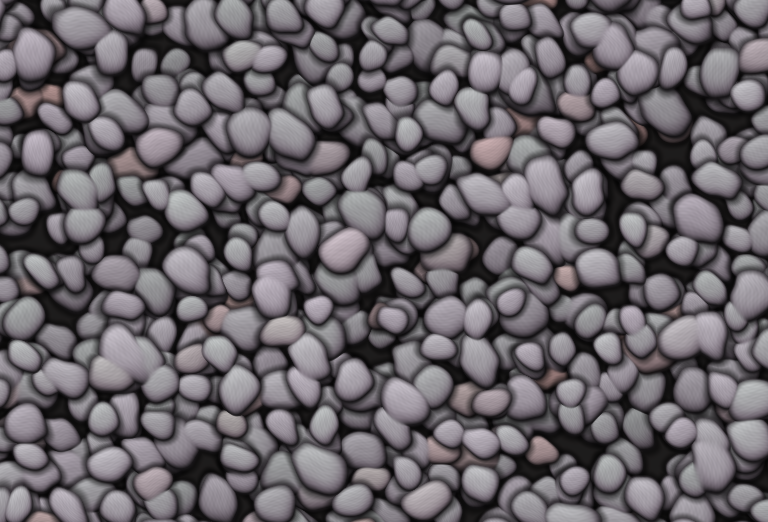
Write a WebGL 2 fragment shader that draws this texture.

```glsl
#version 300 es
precision highp float;
// A heap of smooth grey pebbles over dark gaps.
// Three cellular layers of jittered, rotated domes are lit from above and
// composited from deep to top; each layer casts a soft contact shadow below.

uniform vec2 u_resolution;
out vec4 fragColor;

const float ROWS = 12.8;          // cells along the canvas height
const int LAYERS = 3;
const float JITTER = 0.72;
const float MIN_RADIUS = 0.37;
const float MAX_RADIUS = 0.62;
const float MAX_STRETCH = 0.34;   // extra length of the long axis
const float LEAN = -0.75;         // preferred direction of the long axis
const float LEAN_SPREAD = 2.0;
const float WOBBLE = 0.055;       // irregularity of the outlines
const float EDGE = 0.04;          // softness of the outlines
const float SHADOW_REACH = 0.17;
const float SHADOW_FLOOR = 0.50;
const float BLEND = 24.0;         // sharpness of creases between domes
const float AMBIENT = 0.13;
const float DIFFUSE = 0.59;
const float GRAIN = 0.022;
const float DEEP_DIMMING = 0.86;
const vec3 LIGHT = vec3(-0.16, 0.52, 0.84);
const vec3 GAP = vec3(0.115, 0.108, 0.108);
const vec3 COOL = vec3(0.98, 1.0, 1.0);
const vec3 VIOLET = vec3(1.04, 0.945, 1.05);
const vec3 RUST = vec3(1.17, 0.93, 0.91);

vec4 hash4(vec3 p) {
    vec4 q = fract(p.xyzx * vec4(0.1031, 0.1030, 0.0973, 0.1099));
    q += dot(q, q.wzxy + 33.33);
    return fract((q.xxyz + q.yzzw) * q.zywx);
}

mat2 rotation(float angle) {
    float c = cos(angle), s = sin(angle);
    return mat2(c, s, -s, c);
}

// Layered sines that bend the outlines.
vec2 wobble(vec2 p) {
    vec2 a = sin(p.yx * 3.1 + vec2(0.4, 2.1));
    vec2 b = sin(p.yx * 6.7 + p * 2.3 + a);
    return WOBBLE * (a + 0.6 * b);
}

// Fine grain running along a stone.
float grain(vec2 q, float seed) {
    float bend = sin(q.x * 5.0 + seed * 40.0);
    return sin(q.y * 23.0 + bend * 2.0) * sin(q.x * 9.0 + q.y * 6.0 + seed * 70.0)
         + 0.6 * sin(q.y * 41.0 - q.x * 17.0 + bend);
}

// Lit colour of a dome; q is the position in unit-circle space.
vec3 stoneColor(vec2 q, mat2 turn, vec4 rnd, float depth) {
    float d = min(length(q), 1.0);
    vec3 normal = vec3(turn * q * d, sqrt(max(1.0 - d * d * d * d, 0.0)));
    float lit = max(dot(normalize(normal), normalize(LIGHT)), 0.0);
    float value = AMBIENT + DIFFUSE * lit;
    value *= mix(0.62, 1.0, smoothstep(1.02, 0.74, d));
    value *= 0.94 + 0.12 * rnd.z + GRAIN * grain(q, rnd.x);
    vec3 tint = mix(VIOLET, COOL, smoothstep(0.35, 1.0, lit) * mix(0.4, 1.0, rnd.w));
    float rusty = smoothstep(0.86, 0.98, rnd.y) * mix(0.2, 0.9, depth);
    tint = mix(tint, RUST, rusty);
    return value * tint * mix(1.0, DEEP_DIMMING, depth);
}

// One layer: rgb is the blended stone colour, a the distance to the outline.
vec4 stoneLayer(vec2 p, float id, float depth) {
    vec2 home = floor(p);
    vec3 sum = vec3(0.0);
    float total = 1e-6, outline = 1.0;
    float density = mix(0.66, 1.0, depth);
    for (int y = -1; y <= 1; y++) {
        for (int x = -1; x <= 1; x++) {
            vec2 cell = home + vec2(x, y);
            vec4 place = hash4(vec3(cell + 50.0, id + 1.0));
            vec4 look = hash4(vec3(cell + 90.0, id + 7.0));
            if (place.w > density) continue;

            // Place, turn and stretch the stone.
            vec2 center = cell + 0.5 + JITTER * (place.xy - 0.5);
            float radius = mix(MIN_RADIUS, MAX_RADIUS, place.z * place.z);
            vec2 axes = radius * vec2(1.0 + MAX_STRETCH * look.x, 0.92);
            mat2 turn = rotation(LEAN + LEAN_SPREAD * (look.y - 0.5));
            vec2 q = (transpose(turn) * (p - center)) / axes;
            float d = length(q);
            float dist = (d - 1.0) * axes.y;
            outline = min(outline, dist);

            // The tallest dome wins, with narrow soft creases.
            float height = radius * sqrt(max(1.0 - d * d, 0.0)) + 0.2 * look.z;
            float weight = exp(BLEND * height) * (smoothstep(EDGE, -EDGE, dist) + 1e-4);
            sum += weight * stoneColor(q, turn, look, depth);
            total += weight;
        }
    }
    return vec4(sum / total, outline);
}

void main() {
    vec2 p = gl_FragCoord.xy / u_resolution.y * ROWS;
    p += wobble(p);
    vec3 color = GAP;
    for (int i = 0; i < LAYERS; i++) {
        float id = float(i);
        float depth = 1.0 - id / float(LAYERS - 1);
        vec4 stones = stoneLayer(p + id * vec2(17.37, 9.61), id, depth);
        color *= mix(SHADOW_FLOOR, 1.0, smoothstep(0.0, SHADOW_REACH, stones.a));
        color = mix(color, stones.rgb, smoothstep(EDGE, -EDGE, stones.a));
    }
    fragColor = vec4(color, 1.0);
}
```
